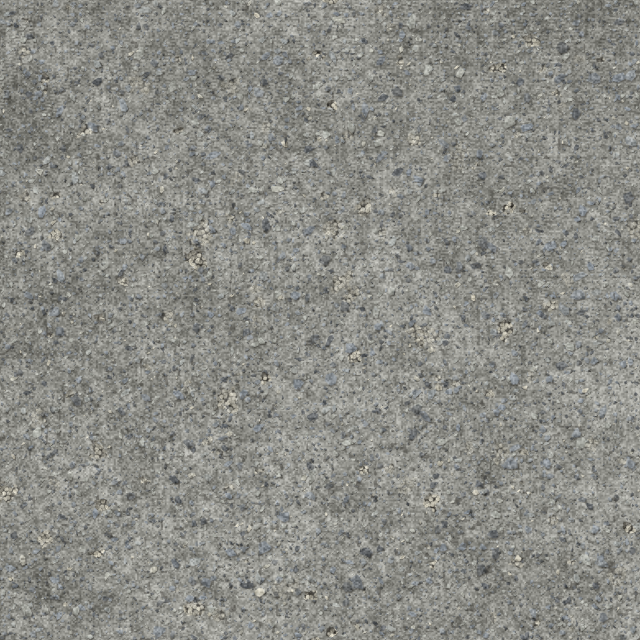
Write a WebGL 1 fragment shader that draws this texture.

```glsl
precision highp float;
// Weathered concrete: mottled grey cement with fine sandy grain, scattered
// angular stone chips in three sizes, and worn pits filled with pale crumbs.
// Chips are random convex polygons in jittered cells; crumbs are Worley cells.
uniform vec2 u_resolution;

const float TAU = 6.28319;
const vec3 CEMENT = vec3(0.565, 0.565, 0.54);
const vec3 SLATE = vec3(0.36, 0.375, 0.39);
const vec3 BLUE_GREY = vec3(0.54, 0.57, 0.60);
const vec3 PALE = vec3(0.69, 0.70, 0.67);
const vec3 CREAM = vec3(0.83, 0.81, 0.74);
const vec3 CREVICE = vec3(0.25, 0.24, 0.22);
const vec2 SHADOW_DIR = vec2(0.5, -0.866);
const float BIG_CELLS = 38.0;
const float MID_CELLS = 68.0;
const float SMALL_CELLS = 115.0;
const float PIT_CELLS = 15.0;
const float CRUMB_CELLS = 165.0;
const float GRAIN_CELLS = 390.0;
const float GRAIN_STRENGTH = 0.23;

float hash(vec2 p) {
  return fract(sin(dot(p, vec2(127.1, 311.7))) * 43758.5453);
}

vec2 hash2(vec2 p) {
  return vec2(hash(p), hash(p + 19.37));
}

float noise(vec2 p) {
  vec2 i = floor(p), f = fract(p);
  f = f * f * (3.0 - 2.0 * f);
  return mix(mix(hash(i), hash(i + vec2(1.0, 0.0)), f.x),
             mix(hash(i + vec2(0.0, 1.0)), hash(i + 1.0), f.x), f.y);
}

// Signed distance to an irregular six-sided convex chip
float chipDistance(vec2 p, float radius, vec2 id) {
  float d = -10.0;
  for (int k = 0; k < 6; k++) {
    vec2 r = hash2(id + float(k) * 1.73);
    float a = (float(k) + 0.8 * r.x) * TAU / 6.0;
    d = max(d, dot(p, vec2(cos(a), sin(a))) - radius * (0.6 + 0.5 * r.y));
  }
  return d;
}

vec3 chipColour(float pick) {
  vec3 c = mix(SLATE, BLUE_GREY, smoothstep(0.12, 0.42, pick));
  c = mix(c, PALE, smoothstep(0.55, 0.85, pick));
  return mix(c, CREAM, smoothstep(0.93, 0.98, pick));
}

// Lays one size of chips, each with a shadow on its lower right edge
vec3 addChips(vec3 ground, vec2 uv, float cells, float share, float seed) {
  vec2 g = uv * cells;
  float edge = max(0.05, cells / u_resolution.y * 0.8);
  for (int j = -1; j <= 1; j++) {
    for (int i = -1; i <= 1; i++) {
      vec2 id = floor(g) + vec2(float(i), float(j));
      vec2 key = id + seed;
      vec2 p = g - id - 0.15 - 0.7 * hash2(key);
      if (hash(key + 5.1) > share || dot(p, p) > 0.8) continue;
      float size = hash(key + 8.6);
      float radius = mix(0.16, 0.46, size * size);
      float a = TAU * hash(key + 2.9);
      vec2 q = vec2(cos(a) * p.x + sin(a) * p.y, cos(a) * p.y - sin(a) * p.x);
      q.y *= 1.0 + 1.1 * hash(key + 3.3);
      float d = chipDistance(q, radius, key);
      float side = dot(p, SHADOW_DIR) / radius;
      float shadow = smoothstep(0.18, 0.0, d) * smoothstep(0.0, 0.8, side);
      ground = mix(ground, CREVICE, 0.55 * shadow);
      vec3 face = chipColour(hash(key + 7.7)) - 0.04 * side;
      float cover = 0.55 + 0.4 * hash(key + 11.2);
      ground = mix(ground, face, cover * smoothstep(edge, -edge, d));
    }
  }
  return ground;
}

// Pale rounded crumbs separated by dark gaps
vec3 crumbs(vec2 uv) {
  vec2 g = uv * CRUMB_CELLS;
  float nearest = 2.0, tone = 0.0;
  for (int j = -1; j <= 1; j++) {
    for (int i = -1; i <= 1; i++) {
      vec2 id = floor(g) + vec2(float(i), float(j));
      float d = length(g - id - hash2(id + 41.0));
      if (d < nearest) { nearest = d; tone = hash(id + 63.0); }
    }
  }
  return mix(CREVICE, CREAM * (0.72 + 0.36 * tone), smoothstep(0.8, 0.35, nearest));
}

// Ragged hollows with crumbs inside and shade under the upper left rim
vec3 addPits(vec3 ground, vec2 uv) {
  vec2 g = uv * PIT_CELLS;
  float ragged = (noise(uv * 75.0) - 0.5) * 0.26 + (noise(uv * 170.0) - 0.5) * 0.16;
  vec3 fill = crumbs(uv);
  for (int j = -1; j <= 1; j++) {
    for (int i = -1; i <= 1; i++) {
      vec2 id = floor(g) + vec2(float(i), float(j));
      vec2 key = id + 211.0;
      vec2 p = g - id - hash2(key);
      float size = hash(key + 4.4);
      float radius = mix(0.05, 0.30, size * size * size);
      float depth = hash(key + 9.2);
      float d = length(p * vec2(1.0, 0.8 + 0.5 * depth)) - radius + ragged;
      float inside = smoothstep(0.035, -0.035, d) * step(hash(key + 6.5), 0.7);
      float shade = smoothstep(0.2, 1.0, -dot(p, SHADOW_DIR) / radius);
      vec3 hollow = mix(fill, CREVICE, 0.75 * shade * depth);
      ground = mix(ground, hollow, inside * mix(0.3, 0.95, depth));
    }
  }
  return ground;
}

void main() {
  vec2 uv = gl_FragCoord.xy / u_resolution.y;
  // Cement with broad stains, slightly darker towards the top
  float stain = 0.07 * (noise(uv * 4.0) - 0.5) + 0.08 * (noise(uv * 13.0 + 7.0) - 0.5);
  vec3 colour = CEMENT + stain + 0.035 * (0.5 - uv.y);
  colour += 0.12 * (noise(uv * 60.0) - 0.5);
  // Chips and pits
  colour = addChips(colour, uv, SMALL_CELLS, 0.60, 17.0);
  colour = addChips(colour, uv, MID_CELLS, 0.48, 83.0);
  colour = addChips(colour, uv, BIG_CELLS, 0.30, 149.0);
  colour = addPits(colour, uv);
  // Sandy grain and small dark pores
  float grain = noise(uv * GRAIN_CELLS) - 0.5 + 0.6 * (noise(uv * GRAIN_CELLS * 0.47 + 31.0) - 0.5);
  colour += GRAIN_STRENGTH * grain;
  float pore = smoothstep(0.80, 0.93, noise(uv * 150.0 + 57.0));
  colour = mix(colour, CREVICE, 0.4 * pore);
  gl_FragColor = vec4(clamp(colour, 0.0, 1.0), 1.0);
}
```
